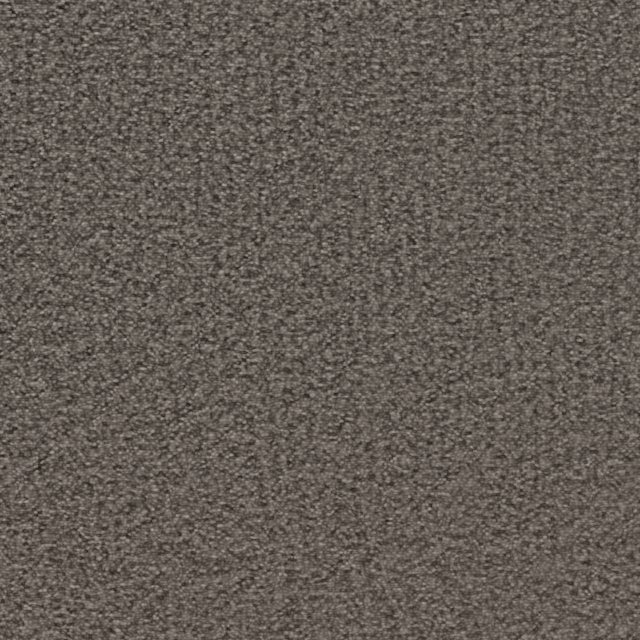
A Shadertoy shader for this texture:

```glsl
// Low loop-pile carpet in mottled warm grey-brown yarn. Each loop is a soft
// scattered tuft whose tone leans against the loop above, so broad areas stay even;
// a fine sharpened noise gathers small dark clumps. Four samples smooth a pixel.

#define DARK_YARN vec3(0.270, 0.241, 0.219)
#define LIGHT_YARN vec3(0.500, 0.470, 0.438)
#define LOOP_GRID vec2(172.0, 222.0)
#define LOOP_SOFTNESS 7.0
#define CLUMP_SCALE 160.0
#define MEAN_TONE 0.53
#define CLUMP_AMOUNT 0.40
#define LOOP_AMOUNT 0.98
#define SHADE_AMOUNT 0.50
#define FIBRE_AMOUNT 0.30
#define ROW_WOBBLE 1.3
#define EVENNESS 0.5

float hash(vec2 p) {
    return fract(sin(dot(p, vec2(127.1, 311.7))) * 43758.5453);
}

float noise(vec2 p) {
    vec2 cell = floor(p);
    vec2 f = fract(p);
    f = f * f * (3.0 - 2.0 * f);
    float low = mix(hash(cell), hash(cell + vec2(1.0, 0.0)), f.x);
    float high = mix(hash(cell + vec2(0.0, 1.0)), hash(cell + vec2(1.0, 1.0)), f.x);
    return mix(low, high, f.y);
}

// Random yarn tone, offset by the loop above to cancel broad blotches
float yarnTone(vec2 cell) {
    float above = hash(cell + vec2(3.0, 4.0));
    return hash(cell + 3.0) - 0.5 - EVENNESS * (above - 0.5);
}

// Blended tone of the nearby loops in x, height of the pile in y
vec2 loopPile(vec2 p) {
    vec2 home = floor(p);
    float toneSum = 0.0;
    float height = 0.0;
    for (int y = -1; y <= 1; y++) {
        for (int x = -1; x <= 1; x++) {
            vec2 cell = home + vec2(float(x), float(y));
            vec2 jitter = vec2(hash(cell + 17.0), hash(cell + 43.0)) - 0.5;
            vec2 d = cell + 0.5 + jitter * vec2(0.9, 0.5) - p;
            float weight = exp(-LOOP_SOFTNESS * dot(d, d));
            toneSum += weight * yarnTone(cell);
            height += weight;
        }
    }
    return vec2(toneSum / height, height);
}

// Tone of the pile about its mean
float carpetTone(vec2 uv) {
    vec2 wander = vec2(noise(uv * 47.0), noise(uv * 41.0 + 71.0)) - 0.5;
    vec2 pile = loopPile(uv * LOOP_GRID + ROW_WOBBLE * wander);

    // Dark clumps, evened out by a shifted copy of the same noise
    vec2 q = uv * CLUMP_SCALE + 9.0;
    float mottle = noise(q) - EVENNESS * (noise(q + vec2(1.5, -1.2)) - 0.5);
    float clump = smoothstep(0.20, 0.70, mottle);
    float fibre = noise(uv * vec2(330.0, 390.0) + 23.0);

    return CLUMP_AMOUNT * (clump - 0.58)
         + LOOP_AMOUNT * pile.x
         + SHADE_AMOUNT * (pile.y - 0.45)
         + FIBRE_AMOUNT * (fibre - 0.5);
}

void mainImage(out vec4 fragColor, in vec2 fragCoord) {
    // Average a 2 by 2 grid inside the pixel
    float tone = 0.0;
    for (int i = 0; i < 4; i++) {
        vec2 offset = 0.5 * vec2(float(i % 2), float(i / 2)) - 0.25;
        tone += 0.25 * carpetTone((fragCoord + offset) / iResolution.y);
    }

    // Contrast softens from the upper left to the lower right
    vec2 uv = fragCoord / iResolution.xy;
    float contrast = mix(0.88, 1.12, 0.5 * (1.0 - uv.x + uv.y));
    vec3 color = mix(DARK_YARN, LIGHT_YARN, MEAN_TONE + tone * contrast);

    // Slightly cooler at the top, warmer at the bottom
    color += (uv.y - 0.5) * vec3(-0.006, 0.002, 0.004);
    fragColor = vec4(clamp(color, 0.0, 1.0), 1.0);
}
```
